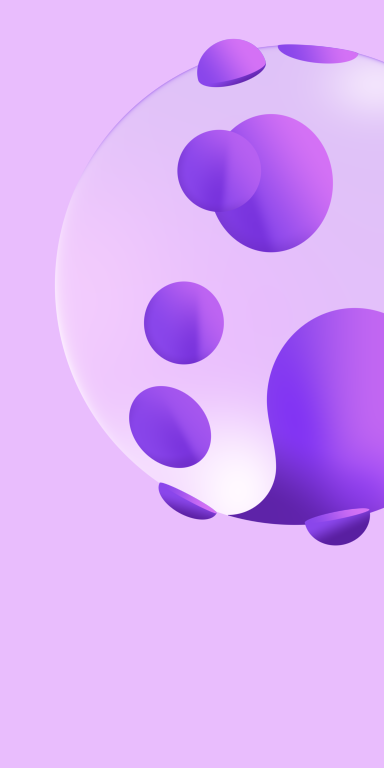
Write a Shadertoy shader that draws this background.

```glsl
// A huge pale glass bubble on lilac, holding glossy violet drops and a tall liquid blob.
// Shapes are ellipse distances in units of the canvas width, painted back to front;
// shading is built from directional gradients, soft creases and Gaussian glows.

const vec3 LILAC  = vec3(0.912, 0.741, 0.992);
const vec3 MIST   = vec3(0.865, 0.765, 0.965);
const vec3 BLUSH  = vec3(0.955, 0.805, 0.990);
const vec3 PEARL  = vec3(1.000, 0.975, 1.000);
const vec3 ORCHID = vec3(0.830, 0.445, 0.960);
const vec3 VIOLET = vec3(0.540, 0.275, 0.920);
const vec3 VIVID  = vec3(0.500, 0.190, 0.960);
const vec3 PLUM   = vec3(0.350, 0.120, 0.630);

const vec2 BUBBLE_CENTER = vec2(0.768, 1.258);
const float BUBBLE_RADIUS = 0.625;
const vec2 BLOB_CENTER = vec2(0.924, 0.958);
const vec2 BLOB_RADII = vec2(0.229, 0.240);
const vec2 HOLLOW_CENTER = vec2(0.594, 0.784);
const float HOLLOW_RADIUS = 0.125;

// Floating drops: center and radii; then tilt, crease angle, crease offset, warmth
const int DROP_COUNT = 4;
const vec4 DROPS[DROP_COUNT] = vec4[](
    vec4(0.706, 1.523, 0.161, 0.180), vec4(0.571, 1.555, 0.109, 0.107),
    vec4(0.479, 1.159, 0.104, 0.108), vec4(0.443, 0.888, 0.118, 0.094));
const vec4 DROP_LOOKS[DROP_COUNT] = vec4[](
    vec4(0.0, 0.35, -0.42, 1.0), vec4(0.0, -0.10, 0.05, 0.60),
    vec4(0.0, 0.00, 0.25, 0.70), vec4(-0.785, 0.40, 0.08, 0.38));

// Drops on the rim: center, half width, tilt; then height above, below, lip depth
const int RIM_COUNT = 4;
const vec4 RIM_DROPS[RIM_COUNT] = vec4[](
    vec4(0.604, 1.815, 0.091, 0.26), vec4(0.828, 1.870, 0.105, -0.10),
    vec4(0.490, 0.703, 0.084, -0.49), vec4(0.878, 0.656, 0.086, 0.20));
const vec3 RIM_HEIGHTS[RIM_COUNT] = vec3[](
    vec3(0.083, 0.036, 0.022), vec3(0.010, 0.034, 0.060),
    vec3(0.009, 0.045, 0.006), vec3(0.012, 0.076, 0.008));

float coverage(float d) {
    float w = 1.4 / iResolution.y;
    return 1.0 - smoothstep(-w, w, d);
}

float glow(vec2 p, vec2 center, vec2 size) {
    vec2 q = (p - center) / size;
    return exp(-dot(q, q));
}

vec2 rotate(vec2 p, float a) {
    return vec2(cos(a) * p.x + sin(a) * p.y, cos(a) * p.y - sin(a) * p.x);
}

float ellipseDistance(vec2 p, vec2 radii) {
    float k = length(p / radii);
    return k * (k - 1.0) / max(length(p / (radii * radii)), 1e-4);
}

// Round head, narrowing neck, then a foot flaring around a circular hollow
float blobDistance(vec2 p) {
    vec2 h = p - HOLLOW_CENTER;
    if (h.y < 0.0) return max(HOLLOW_RADIUS - length(h), -h.x);
    float neck = mix(0.695, 0.719, smoothstep(BLOB_CENTER.y, HOLLOW_CENTER.y, p.y));
    return p.y < BLOB_CENTER.y ? neck - p.x : ellipseDistance(p - BLOB_CENTER, BLOB_RADII);
}

vec3 bubbleColor(vec2 p, float d) {
    vec3 c = mix(LILAC, MIST, 0.75 * smoothstep(1.15, 1.8, p.y));
    c = mix(c, MIST, 0.45 * smoothstep(0.55, 1.0, p.x));
    c = mix(c, BLUSH, 0.85 * glow(p, vec2(0.20, 1.22), vec2(0.28, 0.36)));
    c = mix(c, PEARL, 0.60 * glow(p, vec2(0.98, 1.78), vec2(0.13, 0.09)));
    c = mix(c, PEARL, 0.45 * glow(p, vec2(0.42, 0.80), vec2(0.22, 0.14)));
    c = mix(c, PEARL, glow(p, vec2(0.62, 0.72), vec2(0.15, 0.18)));
    // Pale light along the left rim, violet line along the upper one
    float side = glow(p, vec2(0.16, 1.10), vec2(0.25, 0.38));
    c = mix(c, PEARL, 0.75 * side * exp(d / 0.018));
    float upper = smoothstep(1.45, 1.75, p.y);
    return mix(c, VIOLET, 0.55 * upper * exp(d / 0.004));
}

vec3 blobColor(vec2 p) {
    vec3 c = mix(VIOLET, ORCHID, 0.75 * smoothstep(0.70, 1.0, p.x));
    c = mix(c, VIVID, 0.85 * glow(rotate(p - vec2(0.77, 0.90), 0.25), vec2(0.0), vec2(0.08, 0.22)));
    float shade = smoothstep(0.90, 0.68, p.y + 0.45 * (p.x - 0.72));
    c = mix(c, PLUM, 0.9 * shade);
    return mix(c, VIVID, 0.55 * glow(p, vec2(0.95, 0.72), vec2(0.12, 0.10)));
}

vec3 dropColor(vec2 q, vec4 look) {
    float light = smoothstep(-0.65, 0.95, dot(q, vec2(0.82, 0.57)));
    vec3 c = mix(VIOLET, ORCHID, light * look.w);
    // The crease fades slowly to its left and quickly to its right
    float s = rotate(q, look.y).x - look.z;
    float crease = exp(-pow(s / (s < 0.0 ? 0.50 : 0.16), 2.0));
    c = mix(c, VIVID * 0.88, 0.70 * crease * smoothstep(1.1, -0.7, q.y));
    return mix(c, PLUM, 0.30 * smoothstep(0.75, 1.1, length(q)) * smoothstep(0.3, -0.8, q.x + q.y));
}

void mainImage(out vec4 fragColor, in vec2 fragCoord) {
    vec2 p = 2.0 * fragCoord / iResolution.y;
    float bubble = length(p - BUBBLE_CENTER) - BUBBLE_RADIUS;
    vec3 color = mix(LILAC, bubbleColor(p, min(bubble, 0.0)), coverage(bubble));
    color = mix(color, blobColor(p), coverage(max(bubble, blobDistance(p))));

    for (int i = 0; i < DROP_COUNT; i++) {
        vec2 offset = p - DROPS[i].xy, radii = DROPS[i].zw;
        float d = ellipseDistance(rotate(offset, DROP_LOOKS[i].x), radii);
        color = mix(color, dropColor(offset / radii, DROP_LOOKS[i]), coverage(d));
    }

    // Each rim drop is a bright dome over a darker underside
    for (int i = 0; i < RIM_COUNT; i++) {
        vec2 q = rotate(p - RIM_DROPS[i].xy, RIM_DROPS[i].w);
        vec3 heights = RIM_HEIGHTS[i];
        float width = RIM_DROPS[i].z;
        float body = ellipseDistance(q, vec2(width, q.y > 0.0 ? heights.x : heights.y));
        float lip = ellipseDistance(q, vec2(width, q.y > 0.0 ? heights.x : heights.z));
        float across = q.x / width;
        vec3 dome = mix(VIOLET, ORCHID, smoothstep(-0.9, 0.8, across + 4.0 * q.y));
        vec3 under = mix(VIOLET, PLUM, smoothstep(0.0, 0.055, -q.y + 0.02 * across));
        color = mix(color, mix(under, dome, coverage(lip)), coverage(body));
    }
    fragColor = vec4(color, 1.0);
}
```
